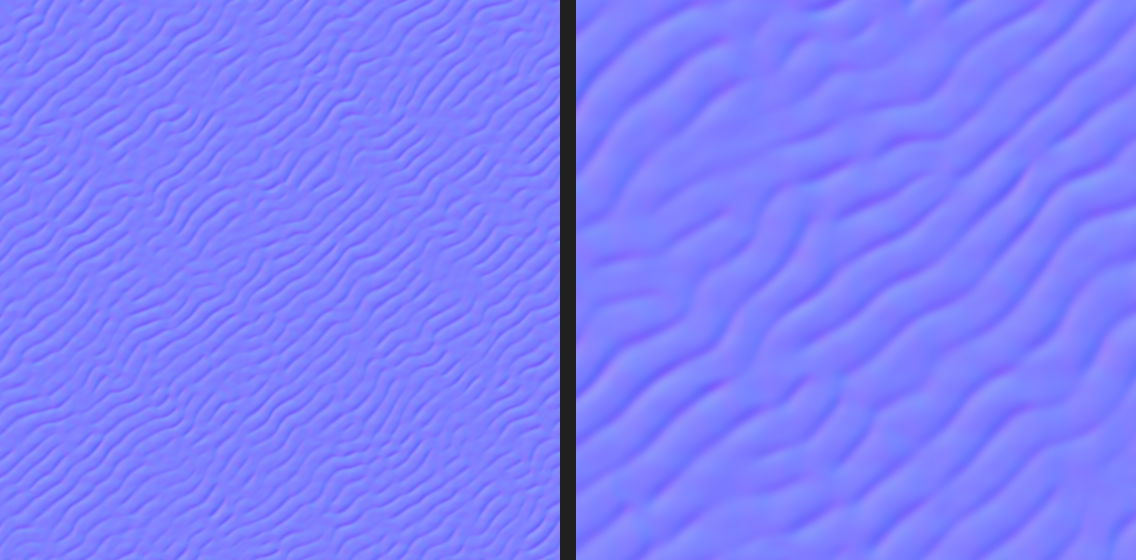
Left: the whole. Right: its middle third, enlarged.
Give the GLSL for this texture map, as a Shadertoy shader.

```glsl
// Tangent-space normal map of wind-blown sand ripples.
// Jittered wave kernels are summed into a phase field with forks and kinks; a skewed,
// sharp-crested profile of that phase gives the height, whose slope becomes the colour.

const float TAU           = 6.2831853;
const float RIPPLES       = 38.0;    // ripples per canvas
const float WAVE_ANGLE    = -0.87;   // direction across the crests
const float ANGLE_SPREAD  = 0.36;    // random turn of each kernel
const float PHASE_SPREAD  = 2.3;     // random shift of each kernel
const float KERNEL_CELLS  = 29.0;    // kernel cells per canvas
const float KERNEL_RADIUS = 2.0;     // in cells
const float KINK_DEPTH    = 3.0;     // zigzag of the crests, in radians
const vec2  KINK_SCALE    = vec2(5.0, 18.0); // across and along the crests
const float SKEW          = 0.15;    // steepness of the windward face
const float SHARPNESS     = 0.95;    // of the crests
const float PROFILE_MEAN  = 0.479;   // mean of the crest profile at that sharpness
const float RIPPLE_HEIGHT = 0.00142;
const float BREAK_DEPTH   = 0.8;     // uneven strength along the crests
const float BREAK_SCALE   = 17.0;
const float GRAIN_HEIGHT  = 0.0006;
const float GRAIN_SCALE   = 55.0;
const float SLOPE_STEP    = 0.0016;

vec2 hash2(vec2 p) {
    vec3 q = fract(p.xyx * vec3(0.1031, 0.1030, 0.0973));
    q += dot(q, q.yzx + 33.33);
    return fract((q.xx + q.yz) * q.zy);
}

float cornerGradient(vec2 cell, vec2 offset) {
    float a = TAU * hash2(cell + 71.0).x;
    return dot(vec2(cos(a), sin(a)), offset);
}

float gradientNoise(vec2 p) {
    vec2 i = floor(p), f = p - i;
    vec2 u = f * f * f * (f * (f * 6.0 - 15.0) + 10.0);
    vec2 e = vec2(1.0, 0.0);
    return mix(mix(cornerGradient(i, f), cornerGradient(i + e, f - e), u.x),
               mix(cornerGradient(i + e.yx, f - e.yx), cornerGradient(i + e.xx, f - e.xx), u.x), u.y);
}

vec2 direction(float angle) {
    return vec2(cos(angle), sin(angle));
}

// Sum of windowed waves as a complex number: its angle is the ripple phase.
vec2 wavePhasor(vec2 p) {
    float waveNumber = TAU * RIPPLES / KERNEL_CELLS;
    vec2 across = direction(WAVE_ANGLE);
    vec2 g = p * KERNEL_CELLS;
    vec2 base = floor(g);
    vec2 sum = vec2(0.0);
    for (int y = -2; y <= 2; y++)
    for (int x = -2; x <= 2; x++) {
        vec2 cell = base + vec2(x, y);
        vec2 center = cell + hash2(cell + 17.0);
        vec2 d = g - center;
        float w = max(0.0, 1.0 - dot(d, d) / (KERNEL_RADIUS * KERNEL_RADIUS));
        vec2 r = 2.0 * hash2(cell + 143.0) - 1.0;
        vec2 turned = direction(WAVE_ANGLE + ANGLE_SPREAD * r.x);
        float phase = waveNumber * (dot(across, center) + dot(turned, d)) + PHASE_SPREAD * r.y;
        sum += w * w * w * direction(phase);
    }
    return sum;
}

float sandHeight(vec2 p) {
    vec2 across = direction(WAVE_ANGLE);
    vec2 along = vec2(-across.y, across.x);
    vec2 z = wavePhasor(p);

    // Kinks shared by neighbouring crests
    float kink = gradientNoise(vec2(dot(p, across), dot(p, along)) * KINK_SCALE + 20.0);
    float phase = atan(z.y, z.x + 1e-6) + KINK_DEPTH * kink;
    phase += SKEW * cos(phase);

    // Narrow crests and round troughs, fading out at forks and breaks
    float profile = exp(SHARPNESS * (cos(phase) - 1.0)) - PROFILE_MEAN;
    float strength = smoothstep(0.0, 1.6, length(z));
    strength *= 1.0 + BREAK_DEPTH * gradientNoise(p * BREAK_SCALE + 5.0);

    float grain = gradientNoise(p * GRAIN_SCALE + 50.0);
    return RIPPLE_HEIGHT * profile * strength + GRAIN_HEIGHT * grain;
}

void mainImage(out vec4 fragColor, in vec2 fragCoord) {
    vec2 p = fragCoord / iResolution.y + 1.0;
    vec2 e = vec2(SLOPE_STEP, 0.0);
    float h = sandHeight(p);
    vec2 slope = vec2(sandHeight(p + e.xy), sandHeight(p + e.yx)) - h;
    slope /= SLOPE_STEP;

    // Green points down the canvas
    vec3 normal = normalize(vec3(-slope.x, slope.y, 1.0));
    fragColor = vec4(0.5 + 0.5 * normal, 1.0);
}
```
